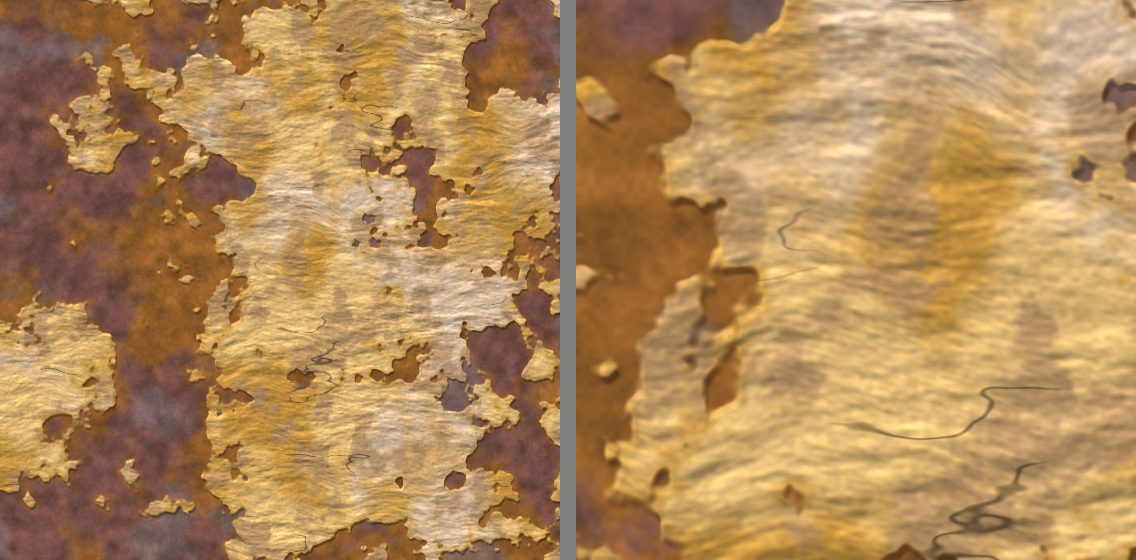
Left: the whole. Right: its middle third, enlarged.
This texture is drawn by a three.js fragment shader. Its source:

```glsl
// Weathered yellow paint flaking off a rusty metal sheet.
// A ragged noise field splits paint from rust; stretched noise embosses the
// paint with fine wrinkles, and an offset of the field shades the flake edges.

#define PATCH_SCALE 4.6
#define FLAKE_SCALE 21.0
#define SPECK_SCALE 62.0
#define RUST_BIAS_LEFT 0.035
#define RUST_BIAS_RIGHT -0.185
#define EDGE_SOFTNESS 0.03
#define WRINKLE_SCALE vec2(24.0, 62.0)
#define WRINKLE_DEPTH 1.25
#define LIGHT_OFFSET vec2(-0.0014, 0.0032)
#define GRAIN 0.10

varying vec2 vUv;

const vec3 PURPLE_RUST = vec3(0.45, 0.30, 0.27);
const vec3 ORANGE_RUST = vec3(0.56, 0.36, 0.16);
const vec3 SLATE_RUST = vec3(0.45, 0.38, 0.38);
const vec3 CREAM_PAINT = vec3(0.86, 0.71, 0.45);
const vec3 PALE_PAINT = vec3(0.83, 0.72, 0.61);
const vec3 OCHRE_STAIN = vec3(0.74, 0.55, 0.24);
const vec3 DULL_GRIME = vec3(0.66, 0.52, 0.37);

float hash(vec2 p) {
  vec3 q = fract(p.xyx * 0.1031);
  q += dot(q, q.yzx + 33.33);
  return fract((q.x + q.y) * q.z);
}

float noise(vec2 p) {
  vec2 cell = floor(p);
  vec2 f = fract(p);
  f = f * f * (3.0 - 2.0 * f);
  return mix(mix(hash(cell), hash(cell + vec2(1.0, 0.0)), f.x),
             mix(hash(cell + vec2(0.0, 1.0)), hash(cell + 1.0), f.x), f.y);
}

// Rotated octaves, normalised to the range 0 to 1.
float fbm(vec2 p, int octaves) {
  float sum = 0.0;
  float total = 0.0;
  float amplitude = 0.5;
  for (int i = 0; i < 6; i++) {
    if (i >= octaves) break;
    sum += amplitude * noise(p);
    total += amplitude;
    amplitude *= 0.5;
    p = mat2(1.6, 1.2, -1.2, 1.6) * p + 17.3;
  }
  return sum / total;
}

// Positive on bare rust, negative on paint.
float rustField(vec2 p) {
  float rightSide = smoothstep(0.28, 0.62, p.x + 0.15 * (noise(p * 3.0) - 0.5));
  float bands = 0.075 * cos(17.45 * (p.y - 0.22)) * (1.0 - rightSide);
  float bias = mix(RUST_BIAS_LEFT, RUST_BIAS_RIGHT, rightSide) + bands;
  bias += 0.16 * smoothstep(0.16, 0.0, p.y);
  float patches = fbm(p * PATCH_SCALE + 3.7, 3) - 0.5;
  float flakes = fbm(p * FLAKE_SCALE + 41.0, 4) - 0.5;
  float specks = noise(p * SPECK_SCALE + 9.0) - 0.5;
  return bias + 1.35 * patches + mix(0.85, 1.1, rightSide) * flakes
       + mix(0.06, 0.17, rightSide) * specks;
}

float rustMask(float field) {
  return smoothstep(-EDGE_SOFTNESS, EDGE_SOFTNESS, field);
}

float wrinkles(vec2 p) {
  vec2 warp = vec2(0.0, 0.03) * noise(p * 13.0);
  return fbm((p + warp) * WRINKLE_SCALE, 4);
}

vec3 rustColor(vec2 p, float field) {
  float nearEdge = 1.0 - smoothstep(0.02, 0.15, field);
  float orange = smoothstep(0.47, 0.64, fbm(p * 7.0 + 80.0, 5));
  vec3 color = mix(PURPLE_RUST, ORANGE_RUST, clamp(orange + 0.6 * nearEdge, 0.0, 1.0));
  color = mix(color, SLATE_RUST, 0.7 * smoothstep(0.60, 0.72, fbm(p * 11.0 + 5.0, 4)));
  return color * (0.72 + 0.56 * fbm(p * 45.0, 4));
}

vec3 paintColor(vec2 p, float field) {
  float bleach = fbm(p * 5.0 + 23.0, 5) + 0.16 * (p.x + p.y - 1.0);
  vec3 color = mix(CREAM_PAINT, PALE_PAINT, smoothstep(0.43, 0.62, bleach));
  float stain = smoothstep(0.46, 0.66, fbm(p * vec2(9.0, 7.0) + 61.0, 5));
  stain = max(stain, 0.75 * smoothstep(-0.16, -0.01, field));
  color = mix(color, OCHRE_STAIN, stain * (1.0 - 0.45 * smoothstep(0.5, 0.65, bleach)));
  float grime = smoothstep(0.50, 0.68, fbm(p * vec2(28.0, 22.0) + 12.0, 4));
  color = mix(color, DULL_GRIME, 0.75 * grime);

  // Wrinkles lit from above, with a few thin cracks.
  float relief = wrinkles(p) - wrinkles(p + LIGHT_OFFSET);
  float ridge = abs(fbm(p * vec2(7.0, 19.0) + 33.0, 4) - 0.5);
  float crack = (1.0 - smoothstep(0.0, 0.016, ridge)) * smoothstep(0.52, 0.68, noise(p * 9.0 + 70.0));
  return color * (1.0 + WRINKLE_DEPTH * relief) * (1.0 - 0.38 * crack);
}

void main() {
  vec2 p = vUv;
  float field = rustField(p);
  float rust = rustMask(field);
  float rustAbove = rustMask(rustField(p + 1.4 * LIGHT_OFFSET));

  // Paint casts a shadow on the rust below and catches light on its upper lip.
  float shadow = rust * (1.0 - rustAbove);
  float lip = (1.0 - rust) * rustAbove;
  vec3 color = mix(paintColor(p, field), rustColor(p, field), rust);
  color *= 1.0 - 0.32 * shadow + 0.16 * lip;

  color *= 1.0 + GRAIN * (noise(p * 260.0) - 0.5);
  gl_FragColor = vec4(clamp(color, 0.0, 1.0), 1.0);
}
```
